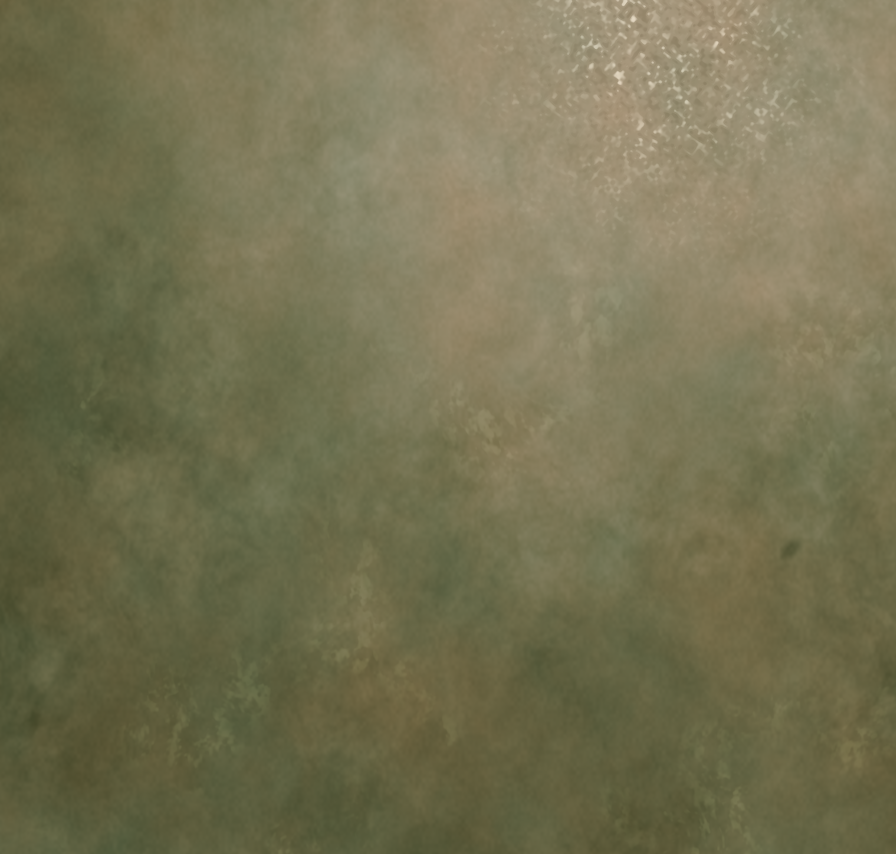
A Shadertoy shader for this texture:

```glsl
// Mottled olive-brown patinated plaster, lit from the upper right with a glittering sheen.

#define SHADOW vec3(0.30, 0.31, 0.19)
#define OLIVE vec3(0.45, 0.435, 0.30)
#define SHEEN vec3(0.68, 0.625, 0.53)
#define LAMP vec2(0.72, 1.0)
#define LAMP_FALLOFF 2.2
#define CLOUD_CONTRAST 0.40
#define MOTTLE_CONTRAST 0.42
#define TINT_CONTRAST 0.09
#define FLECK_STRENGTH 0.15
#define GLITTER_STRENGTH 0.30
#define GRAIN 0.03

float hash(vec2 cell) {
    vec3 q = fract(vec3(cell.xyx) * 0.1031);
    q += dot(q, q.yzx + 33.33);
    return fract((q.x + q.y) * q.z);
}

float noise(vec2 p) {
    vec2 cell = floor(p);
    vec2 f = fract(p);
    f = f * f * (3.0 - 2.0 * f);
    float low = mix(hash(cell), hash(cell + vec2(1, 0)), f.x);
    float high = mix(hash(cell + vec2(0, 1)), hash(cell + vec2(1, 1)), f.x);
    return mix(low, high, f.y);
}

// Layered noise, centred on zero; each octave is turned to hide the lattice.
float fbm(vec2 p, int octaves, float gain) {
    float sum = 0.0, amplitude = 0.5, total = 0.0;
    for (int i = 0; i < octaves; i++) {
        sum += amplitude * (noise(p) - 0.5);
        total += amplitude;
        amplitude *= gain;
        p = mat2(1.6, 1.2, -1.2, 1.6) * p + 17.3;
    }
    return sum / total;
}

// Soft-edged elliptical dent, leaning to the right.
float dent(vec2 p, vec2 centre, float radius) {
    vec2 d = p - centre;
    d.x -= 0.5 * d.y;
    return 1.0 - smoothstep(0.3, 1.4, length(d * vec2(1.0, 0.85)) / radius);
}

vec3 patina(float tone) {
    vec3 dark = mix(SHADOW, OLIVE, tone / 0.4);
    vec3 bright = mix(OLIVE, SHEEN, (tone - 0.4) / 0.6);
    return tone < 0.4 ? dark : bright;
}

void mainImage(out vec4 fragColor, in vec2 fragCoord) {
    vec2 uv = fragCoord / iResolution.xy;
    vec2 p = fragCoord / iResolution.y;

    // Broad light falling off from the lamp
    vec2 toLamp = (uv - LAMP) * vec2(1.15, 1.0);
    float light = exp(-LAMP_FALLOFF * dot(toLamp, toLamp));
    float tone = 0.10 + 0.78 * light;

    // Clouds and ragged mottling, gently warped and slightly upright
    vec2 warp = vec2(fbm(p * 9.0 + 3.0, 3, 0.5), fbm(p * 9.0 + 41.0, 3, 0.5));
    vec2 q = (p + 0.03 * warp) * vec2(1.1, 0.92);
    float cloud = fbm(q * 6.0 + 8.0, 5, 0.62);
    float mottle = fbm(q * 20.0 + 60.0, 4, 0.8);
    float roughness = smoothstep(-0.14, 0.16, fbm(p * 5.0 + 90.0, 3, 0.5));
    float calm = mix(1.0, 0.7, light);
    tone += CLOUD_CONTRAST * cloud * calm;
    tone += MOTTLE_CONTRAST * mottle * mix(0.55, 1.15, roughness) * calm;

    // Clustered pale flecks, strongest in the lower half
    float cluster = smoothstep(0.0, 0.22, fbm(q * 6.5 + 145.0, 4, 0.6));
    float fleck = smoothstep(-0.04, 0.24, fbm(q * 62.0 + 200.0, 3, 0.75));
    fleck *= cluster * (1.0 - smoothstep(0.45, 0.85, uv.y));
    tone += FLECK_STRENGTH * fleck;

    // Fine grain and two small dents
    tone += GRAIN * 2.0 * (noise(p * vec2(260.0, 210.0)) - 0.5);
    tone -= 0.28 * dent(p, vec2(0.926, 0.356), 0.011);
    tone -= 0.12 * dent(p, vec2(0.813, 0.360), 0.015);
    vec3 color = patina(tone);

    // Drift between green verdigris and warm brown
    float tint = fbm(q * 6.5 + 260.0, 5, 0.62) + 0.08 * (uv.x - 0.5);
    color += TINT_CONTRAST * tint * vec3(1.0, -0.10, -0.35);
    color += 0.02 * fleck * vec3(0.2, 0.8, 0.2);

    // Fine glitter where the lamp grazes the rough surface
    vec2 spot = (uv - vec2(0.74, 0.95)) * vec2(6.8, 6.2);
    float zone = exp(-dot(spot, spot));
    float spark = noise(mat2(0.8, 0.6, -0.6, 0.8) * p * 235.0 + 7.0);
    spark = mix(spark, noise(mat2(0.6, -0.8, 0.8, 0.6) * p * 150.0 + 90.0), 0.4);
    float drift = smoothstep(-0.15, 0.2, fbm(p * 24.0 + 310.0, 3, 0.6));
    float glitter = smoothstep(0.52, 0.88, spark) * zone * mix(0.25, 1.0, drift);
    color += GLITTER_STRENGTH * glitter * vec3(0.92, 0.97, 1.05);
    color -= 0.06 * zone * smoothstep(0.45, 0.15, spark);

    fragColor = vec4(clamp(color, 0.0, 1.0), 1.0);
}
```
